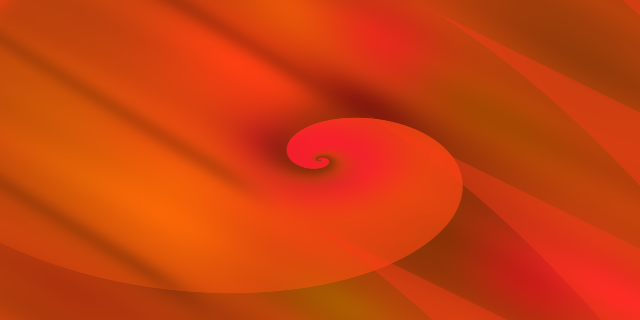
Give the GLSL for this background, as a Shadertoy shader.

```glsl
// Fiery abstract backdrop: soft slanted glows, a stretched logarithmic
// spiral that brightens toward its rim, and a repeated row of light wedges
// whose tips continue up and left as dark creases.

#define SPIRAL_STRETCH 1.8
#define SPIRAL_RADIUS 0.055
#define SPIRAL_GROWTH 0.424
#define ARM_REACH 0.46
#define EDGE_SOFTNESS 0.006
#define WEDGE_APEX vec2(0.315, 0.487)
#define WEDGE_STEP vec2(-0.208, -0.324)
#define WEDGE_STRENGTH 0.42
#define CREASE_DEPTH 0.17
#define STREAK_DEPTH 0.035

const float TAU = 6.283185;
const vec2 ALONG = vec2(0.857, -0.515);
const vec2 ACROSS = vec2(0.515, 0.857);

const vec3 RUST = vec3(0.74, 0.25, 0.045);
const vec3 GOLD = vec3(0.77, 0.41, 0.0);
const vec3 ORANGE = vec3(0.98, 0.46, 0.0);
const vec3 FLAME = vec3(0.98, 0.27, 0.07);
const vec3 CRIMSON = vec3(0.91, 0.10, 0.14);
const vec3 HOT_PINK = vec3(0.99, 0.11, 0.19);
const vec3 BROWN = vec3(0.53, 0.23, 0.03);
const vec3 MAROON = vec3(0.64, 0.11, 0.06);

// Blend a tint in through a Gaussian ellipse aligned with the streaks.
vec3 glow(vec3 color, vec2 p, vec2 center, vec2 size, vec3 tint) {
    vec2 d = p - center;
    d = vec2(dot(d, ALONG), dot(d, ACROSS)) / size;
    return mix(color, tint, 0.9 * exp(-dot(d, d)));
}

vec3 background(vec2 p) {
    vec3 c = RUST;
    // Left and lower left
    c = glow(c, p, vec2(-0.66, 0.40), vec2(0.35, 0.12), vec3(0.70, 0.25, 0.05));
    c = glow(c, p, vec2(-0.70, 0.03), vec2(0.42, 0.20), GOLD);
    c = glow(c, p, vec2(-0.45, -0.14), vec2(0.25, 0.14), ORANGE);
    c = glow(c, p, vec2(-0.75, -0.42), vec2(0.38, 0.11), vec3(0.70, 0.20, 0.05));
    c = glow(c, p, vec2(-1.03, 0.52), vec2(0.06), FLAME);
    // Top and center
    c = glow(c, p, vec2(-0.22, 0.27), vec2(0.27, 0.14), vec3(0.98, 0.22, 0.07));
    c = glow(c, p, vec2(-0.10, 0.46), vec2(0.20, 0.08), vec3(0.88, 0.36, 0.01));
    c = glow(c, p, vec2(0.22, 0.37), vec2(0.19, 0.12), CRIMSON);
    c = glow(c, p, vec2(-0.19, 0.07), vec2(0.15, 0.11), vec3(0.78, 0.14, 0.10));
    c = glow(c, p, vec2(0.13, 0.18), vec2(0.22, 0.065), MAROON);
    // Right and bottom
    c = glow(c, p, vec2(0.78, 0.36), vec2(0.45, 0.18), BROWN);
    c = glow(c, p, vec2(0.56, 0.13), vec2(0.28, 0.10), vec3(0.70, 0.31, 0.0));
    c = glow(c, p, vec2(0.40, -0.25), vec2(0.20, 0.12), vec3(0.58, 0.24, 0.01));
    c = glow(c, p, vec2(0.66, -0.38), vec2(0.23, 0.12), vec3(0.76, 0.10, 0.08));
    c = glow(c, p, vec2(0.95, -0.42), vec2(0.32, 0.10), HOT_PINK);
    c = glow(c, p, vec2(0.05, -0.45), vec2(0.24, 0.10), vec3(0.74, 0.40, 0.0));
    return c;
}

// Fine slanted variation from layered sines.
float streaks(vec2 p) {
    float u = dot(p, ALONG);
    float v = dot(p, ACROSS);
    return sin(v * 23.0 + sin(u * 3.0)) + 0.5 * sin(v * 47.0 - u * 4.0);
}

vec3 addSpiral(vec3 color, vec2 p) {
    vec2 q = vec2(p.x / SPIRAL_STRETCH, p.y);
    float r = max(length(q), 0.0005);
    float angle = mod(atan(q.y, -q.x), TAU);
    float wobble = 0.04 + 0.11 * sin(angle - 0.87);

    // Position between rims: 0 just outside one, 1 just inside the next.
    float turn = TAU * SPIRAL_GROWTH;
    float s = fract((log(r / SPIRAL_RADIUS) - SPIRAL_GROWTH * angle - wobble) / turn);
    float rim = min(EDGE_SOFTNESS / (r * turn), 0.4);
    s *= 1.0 - smoothstep(1.0 - rim, 1.0, s);

    float reach = exp(-r * r / (ARM_REACH * ARM_REACH));
    vec3 tint = mix(HOT_PINK, FLAME, smoothstep(0.06, 0.20, r));
    tint = mix(tint, ORANGE, 0.45 * smoothstep(0.05, 0.5, -p.x) * smoothstep(0.1, -0.1, p.y));
    color *= 1.0 - 0.22 * reach * (1.0 - smoothstep(0.0, 0.35, s));
    return mix(color, tint, 0.88 * reach * smoothstep(0.1, 0.65, s));
}

vec3 addWedges(vec3 color, vec2 p) {
    for (int i = -1; i <= 3; i++) {
        vec2 d = p - WEDGE_APEX - float(i) * WEDGE_STEP;

        // Two edges fan out from the apex; the lower one bends down.
        float upper = -0.49 * d.x - d.y;
        float lower = d.y + (0.60 + 0.34 * d.x) * d.x;
        float inside = smoothstep(0.0, EDGE_SOFTNESS, min(upper, lower)) * step(0.0, d.x);
        color = mix(color, FLAME * vec3(1.0, 0.85, 1.3), WEDGE_STRENGTH * inside);

        // Soft crease leading into the apex.
        float offset = (d.y + 0.60 * d.x) / 0.035;
        float crease = exp(-offset * offset) * smoothstep(0.0, 0.25, -d.x);
        color *= 1.0 - CREASE_DEPTH * crease;
    }
    return color;
}

void mainImage(out vec4 fragColor, in vec2 fragCoord) {
    vec2 p = (fragCoord - 0.5 * iResolution.xy) / iResolution.y;
    vec3 color = background(p) * (1.0 + STREAK_DEPTH * streaks(p));
    color = addSpiral(color, p);
    color = addWedges(color, p);
    fragColor = vec4(clamp(color, 0.0, 1.0), 1.0);
}
```
